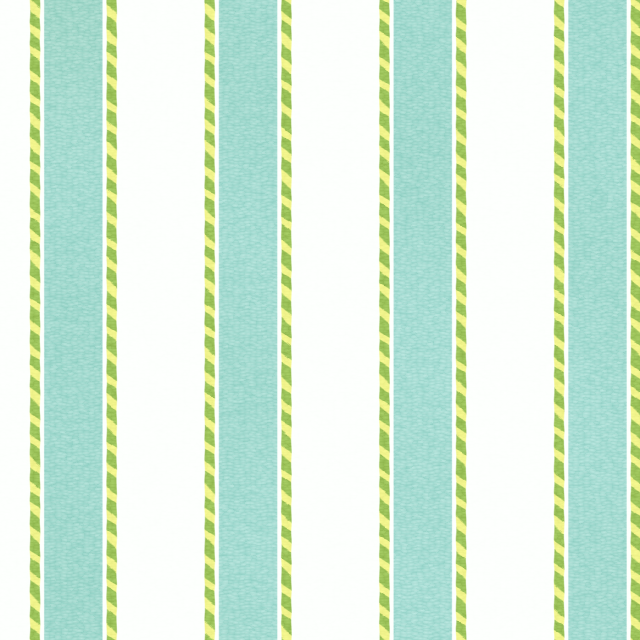
Give the GLSL for this pattern, as a Shadertoy shader.

```glsl
// Woven cloth with vertical aqua stripes, each flanked by two twisted green and yellow cords.

vec2 hash2(vec2 p) {
    vec3 q = fract(p.xyx * vec3(0.1031, 0.1030, 0.0973));
    q += dot(q, q.yzx + 33.33);
    return fract((q.xx + q.yz) * q.zy);
}

// Cellular noise: x = distance to the nearest point, y = random value of its cell
vec2 cellular(vec2 p) {
    vec2 cell = floor(p), nearest = vec2(8.0, 0.0);
    for (int j = -1; j <= 1; j++) {
        for (int i = -1; i <= 1; i++) {
            vec2 id = cell + vec2(i, j);
            vec2 rnd = hash2(id + 17.0);
            float d = length(id + 0.15 + 0.7 * rnd - p);
            if (d < nearest.x) nearest = vec2(d, fract(rnd.x * 7.3 + rnd.y * 3.1));
        }
    }
    return nearest;
}

// Antialiased coverage of a signed distance
float fill(float d, float soft) {
    return 1.0 - smoothstep(-soft, soft, d);
}

void mainImage(out vec4 fragColor, in vec2 fragCoord) {
    vec2 uv = fragCoord / iResolution.y;
    float soft = max(0.9 / iResolution.y, 0.0013);

    // Stripe coordinate, measured from the middle of each aqua band
    float period = 0.273;
    float stripe = floor((uv.x - 0.1146) / period + 0.5);
    float x = uv.x - 0.1146 - stripe * period;
    float side = x < 0.0 ? -1.0 : 1.0;

    // Short staggered threads of the weave, and slow unevenness
    vec2 thread = cellular(uv * vec2(115.0, 235.0));
    float weave = 0.55 - thread.x + 0.5 * (thread.y - 0.5);
    float ribs = sin(uv.y * 1130.0 + 2.0 * sin(uv.x * 190.0));
    float drift = sin(uv.x * 5.0 + 1.3) * sin(uv.y * 4.0 + 0.6) + 0.5 * sin(uv.y * 13.0 + uv.x * 7.0);

    // White ground
    vec3 color = vec3(0.99, 1.0, 0.99) + 0.008 * weave;

    // Aqua band
    vec3 aqua = vec3(0.63, 0.85, 0.81);
    aqua += vec3(0.11, 0.055, 0.065) * weave + 0.01 * ribs;
    aqua -= vec3(0.012, 0.008, 0.012) * drift;
    aqua -= vec3(0.02, 0.02, 0.04) * smoothstep(0.6, 1.0, uv.y) * smoothstep(0.5, 0.0, uv.x);
    color = mix(color, aqua, fill(abs(x) - 0.0456, soft));

    // Twisted cord on either side, with slightly uneven strands
    float across = x - side * 0.0599;
    float wobble = 0.06 * sin(uv.y * 61.0 + stripe * 2.1 + side) + 0.04 * sin(uv.y * 143.0 + stripe);
    float twist = 28.0 * (uv.y + 0.75 * across) + 0.13 * side + 0.2 * stripe + wobble;
    float strand = (abs(fract(twist) - 0.5) - 0.2 - 0.04 * (thread.y - 0.5)) / 28.0;
    vec3 green = vec3(0.60, 0.75, 0.34) + 0.08 * weave;
    vec3 yellow = vec3(0.94, 0.95, 0.54) + 0.04 * weave;
    vec3 cord = mix(green, yellow, fill(strand, soft * 1.3));
    float cordEdge = abs(across) - 0.0078 + 0.0004 * sin(twist * 6.2832);
    color = mix(color, cord, fill(cordEdge, soft));

    fragColor = vec4(clamp(color, 0.0, 1.0), 1.0);
}
```
